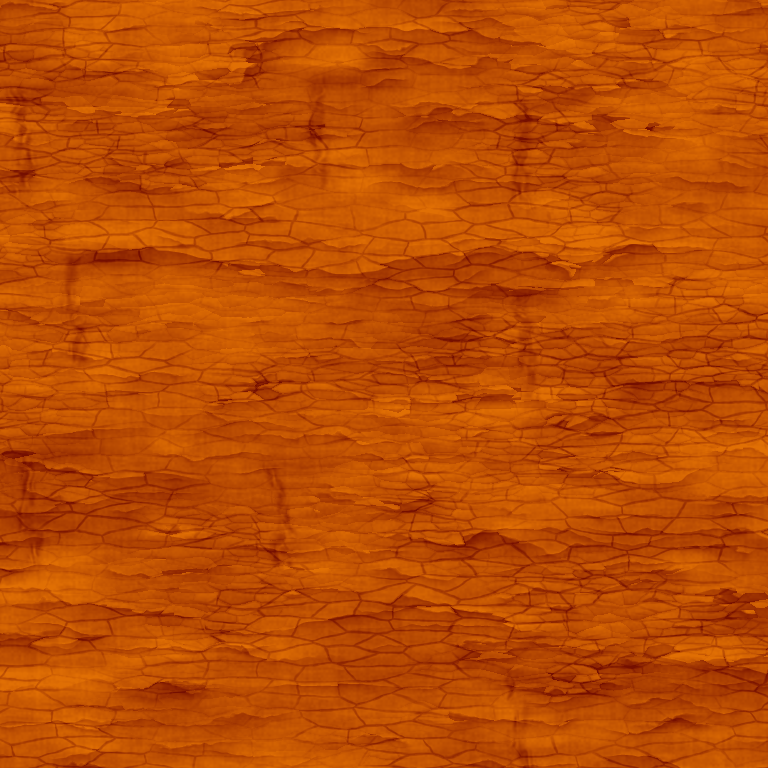
Write a WebGL 2 fragment shader that draws this texture.

```glsl
#version 300 es
precision highp float;
// Weathered orange rock: thin layered ledges, brick-like cracks and flaking plates.

uniform vec2 u_resolution;
out vec4 fragColor;

vec2 hash2(vec2 p) {
  vec3 q = fract(p.xyx * vec3(0.1031, 0.1030, 0.0973));
  q += dot(q, q.yzx + 33.33);
  return fract((q.xx + q.yz) * q.zy);
}

float noise(vec2 p) {
  vec2 i = floor(p), f = fract(p);
  f = f * f * (3.0 - 2.0 * f);
  float low = mix(hash2(i).x, hash2(i + vec2(1, 0)).x, f.x);
  float high = mix(hash2(i + vec2(0, 1)).x, hash2(i + vec2(1, 1)).x, f.x);
  return mix(low, high, f.y);
}

float fbm(vec2 p) {
  float sum = 0.0, amp = 0.5;
  for (int i = 0; i < 5; i++) {
    sum += amp * noise(p);
    p = p * 2.03 + vec2(17.3, 9.1);
    amp *= 0.5;
  }
  return sum;
}

vec2 plateCentre(vec2 cell) {
  return cell + 0.5 + (hash2(cell) - 0.5) * vec2(0.85, 0.65);
}

// Plates: x = canvas distance to the nearest seam, yz = offset from centre, w = id
vec4 plates(vec2 uv, vec2 scale) {
  vec2 p = uv * scale, base = floor(p), nearCell = base;
  float best = 9.0;
  for (int k = 0; k < 9; k++) {
    vec2 cell = base + vec2(k % 3 - 1, k / 3 - 1);
    vec2 r = plateCentre(cell) - p;
    if (dot(r, r) < best) { best = dot(r, r); nearCell = cell; }
  }
  vec2 toCentre = plateCentre(nearCell) - p;
  float seam = 1.0;
  for (int k = 0; k < 9; k++) {
    if (k == 4) continue;
    vec2 r = plateCentre(nearCell + vec2(k % 3 - 1, k / 3 - 1)) - p;
    vec2 normal = normalize(r - toCentre);
    seam = min(seam, dot(0.5 * (r + toCentre), normal) / length(normal * scale));
  }
  return vec4(seam, -toCentre, hash2(nearCell + 71.0).x);
}

// Short upright crevice with a dark shelf above and a pale foot
float fissure(vec2 uv) {
  vec2 p = uv * vec2(3.0, 4.0) + vec2(0.35, 0.2);
  vec2 cell = floor(p), seed = hash2(cell + 5.0);
  vec2 d = fract(p) - mix(vec2(0.35), vec2(0.65), seed);
  d.x += 0.12 * (fbm(uv * vec2(12.0, 28.0)) - 0.5) + 0.06 * d.y;
  float span = smoothstep(0.32, 0.24, abs(d.y));
  float body = span * smoothstep(0.05, 0.01, abs(d.x));
  float shards = noise(uv * vec2(190.0, 55.0) + 3.0 * noise(uv * 60.0));
  float shelf = exp(-pow(abs(d.y - 0.27) * 20.0, 2.0)) * smoothstep(0.3, 0.0, abs(d.x - 0.12));
  float foot = smoothstep(0.22, 0.0, length((d - vec2(0.12, -0.25)) * vec2(1.0, 1.8)));
  float tone = body * (0.17 * shards - 0.16) - 0.1 * shelf + 0.08 * foot;
  return tone * step(0.5, hash2(cell + 31.0).x);
}

void main() {
  vec2 uv = gl_FragCoord.xy / u_resolution.y;
  float px = 1.0 / u_resolution.y;
  vec2 warp = vec2(fbm(uv * 14.0), fbm(uv * vec2(13.0, 30.0) + 40.0)) - 0.5;
  vec2 bent = uv + warp * vec2(0.03, 0.014);
  float rough = smoothstep(0.4, 0.62, fbm(uv * vec2(4.0, 10.0) + 8.0));

  // Broad stains and pale faces
  float tone = 0.032 + 0.24 * (fbm(uv * vec2(3.5, 13.0) + 2.0) - 0.48);
  tone += 0.07 * smoothstep(0.62, 0.92, noise(bent * vec2(9.0, 26.0) + 60.0));

  // Cracked blocks and smaller flakes
  vec4 block = plates(bent, vec2(15.0, 52.0));
  vec4 flake = plates(bent + 3.0, vec2(27.0, 88.0));
  float crackFade = smoothstep(0.3, 0.6, fbm(uv * vec2(9.0, 16.0) + 90.0));
  float crack = 1.0 - smoothstep(0.0003, 0.0011 + px, block.x);
  float chip = 1.0 - smoothstep(0.0003, 0.0012 + px, flake.x);
  tone += 0.025 * (block.w - 0.5) + 0.025 * block.z;
  tone -= crack * mix(0.03, 0.13, crackFade);
  tone += rough * (0.07 * (flake.w - 0.5) + 0.06 * flake.z - 0.08 * chip * crackFade);

  // Overhanging ledges: crisp top edge, shadow fading downward
  for (int i = 0; i < 3; i++) {
    float rows = 11.0 * pow(1.9, float(i));
    float shift = float(i) * 23.0;
    float v = uv.y * rows + 1.5 * fbm(uv * rows * vec2(0.4, 0.6) + shift);
    v += 0.35 * rough * (flake.w - 0.5) + 0.15 * (block.w - 0.5);
    float row = floor(v), f = v - row;
    float along = uv.x * rows * 0.45 + shift;
    float shade = smoothstep(0.42, 0.8, noise(vec2(along, row * 7.3)));
    float light = smoothstep(0.42, 0.8, noise(vec2(along, row * 7.3 - 7.3)));
    float edge = smoothstep(0.0, 1.5 * px * rows, 1.0 - f);
    tone -= 0.16 * shade * edge * exp(-4.5 * (1.0 - f));
    tone += 0.045 * light * exp(-9.0 * f);
  }

  tone += fissure(uv);

  // Fine grain with faint level and upright scratches
  tone += 0.045 * (noise(bent * vec2(45.0, 260.0)) - 0.5);
  tone += 0.03 * (noise(uv * vec2(240.0, 28.0)) - 0.5) * (1.0 - rough);
  tone += 0.035 * (noise(uv * 310.0) - 0.5);

  tone = clamp(tone, -0.27, 0.15);
  fragColor = vec4(vec3(0.73, 0.30, 0.01) + tone * vec3(1.0, 0.9, 0.03), 1.0);
}
```
